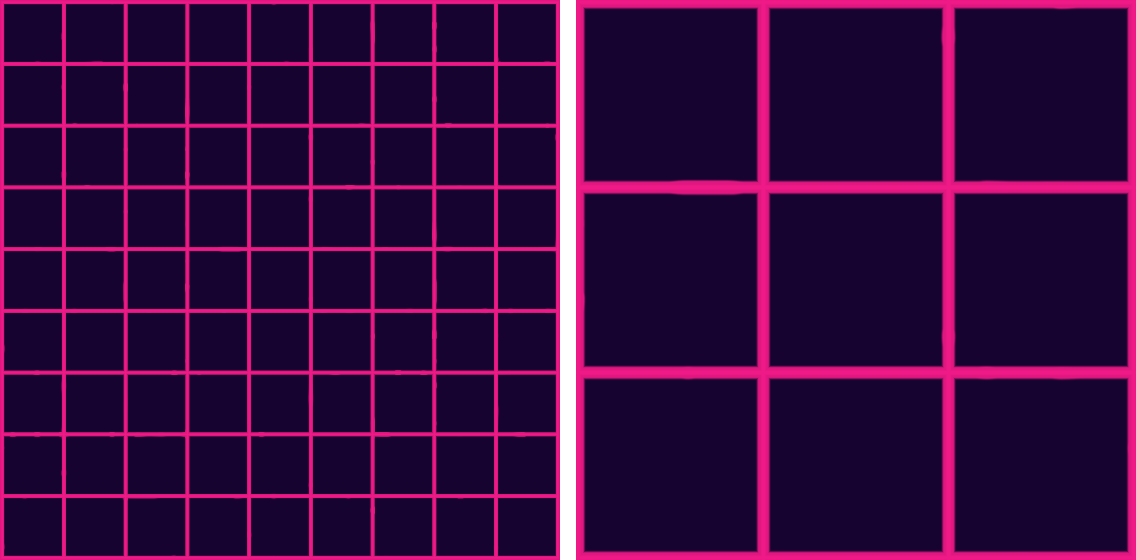
Left, the full canvas; right, a detail of the centre.
Give the GLSL for this pattern, as a three.js fragment shader.

```glsl
// Neon pink grid of nine by nine dark violet squares, framed by the same line.
// Each square is a box distance; what lies outside every box is line.
// Lines have a brighter core, and noise adds a few faint nicks to their edges.

varying vec2 vUv;

float hash(vec2 p) {
  vec3 q = fract(p.xyx * vec3(0.1031, 0.1030, 0.0973));
  q += dot(q, q.yzx + 33.33);
  return fract((q.x + q.y) * q.z);
}

float valueNoise(vec2 p) {
  vec2 cell = floor(p);
  vec2 f = fract(p);
  f = f * f * (3.0 - 2.0 * f);
  float low = mix(hash(cell), hash(cell + vec2(1.0, 0.0)), f.x);
  float high = mix(hash(cell + vec2(0.0, 1.0)), hash(cell + 1.0), f.x);
  return mix(low, high, f.y);
}

// Signed distance to the nearest square: negative inside, positive on a line.
float squareDistance(vec2 p, float halfLine) {
  const float count = 9.0;
  float inset = 0.0039;  // centre of the outer line
  float pitch = (1.0 - 2.0 * inset) / count;
  vec2 index = clamp(floor((p - inset) / pitch), 0.0, count - 1.0);
  vec2 offset = abs(p - inset - (index + 0.5) * pitch);
  return max(offset.x, offset.y) - (0.5 * pitch - halfLine);
}

void main() {
  float halfLine = 0.00365;
  float d = squareDistance(vUv, halfLine);

  // Sparse nicks that swell the line edge slightly
  float nick = 0.0006 * smoothstep(0.8, 0.95, valueNoise(vUv * 45.0));
  float soft = max(0.001, 0.5 * fwidth(vUv.x));
  float line = smoothstep(-soft, soft, d + nick);

  // Brighter core along the middle of each line
  float core = 1.0 - smoothstep(0.0004, 0.0022, abs(d - halfLine));
  vec3 pink = mix(vec3(0.88, 0.09, 0.50), vec3(0.94, 0.10, 0.53), core);
  vec3 violet = vec3(0.09, 0.01, 0.19);

  gl_FragColor = vec4(mix(violet, pink, line), 1.0);
}
```
